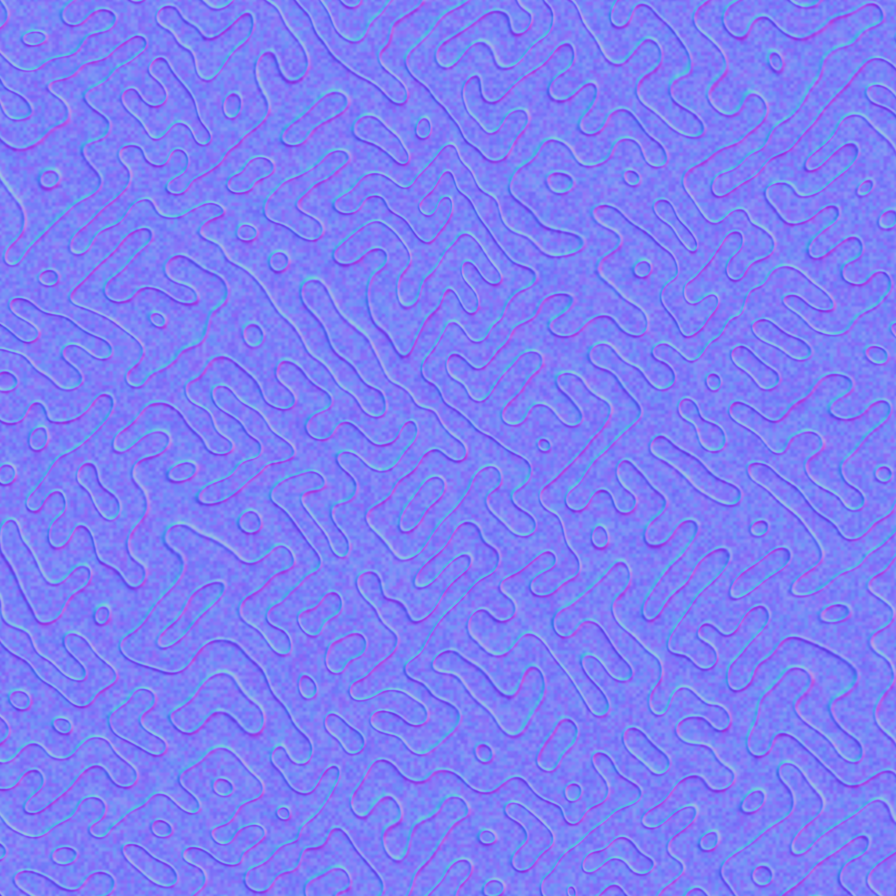
Reproduce this texture map procedurally as a Shadertoy shader.

```glsl
// Tangent-space normal map of a labyrinth of thin ridges on grainy leather.

const float CELLS = 30.0;            // maze cells across the canvas
const float NODE_SPREAD = 0.35;      // softness of a maze node, in cells
const float NODE_JITTER = 0.30;      // random shift of a node, in cells
const float CORNER_LEVEL = 1.4;      // strength of corners against centres
const float LANE_WIDTH = 0.707;      // spacing of neighbour ridges, in cells
const float WARP_CELLS = 7.0;        // slow bending of the lanes
const float WARP_AMOUNT = 0.045;
const float RIDGE_WIDTH = 0.0015;    // spread of the thin ridge
const float RIDGE_SLOPE = 0.92;
const float BANK_WIDTH = 0.0040;     // spread of the soft bank beside it
const float BANK_SLOPE = 0.11;
const float GRAIN_CELLS = 250.0;
const float GRAIN_SLOPE = 0.36;
const float DENT_CELLS = 110.0;
const float DENT_SLOPE = 0.09;
const vec2  TILT_GAIN = vec2(0.70, 1.0);
const float TILT_SHEAR = -0.13;      // sideways tilt added by upward tilt
const vec3  FLAT_COLOUR = vec3(0.494, 0.499, 0.973);

vec2 hash2(vec2 p) {
    vec3 q = fract(p.xyx * vec3(0.1031, 0.1030, 0.0973));
    q += dot(q, q.yzx + 33.33);
    return fract((q.xx + q.yz) * q.zy);
}

// Smooth noise with two independent components in -0.5..0.5
vec2 noise2(vec2 p) {
    vec2 cell = floor(p), f = fract(p);
    f = f * f * (3.0 - 2.0 * f);
    vec2 low  = mix(hash2(cell), hash2(cell + vec2(1, 0)), f.x);
    vec2 high = mix(hash2(cell + vec2(0, 1)), hash2(cell + vec2(1, 1)), f.x);
    return mix(low, high, f.y) - 0.5;
}

float bell(float x) {
    return exp(-0.5 * x * x);
}

// Gaussian node: xy = gradient, z = value
vec3 node(vec2 offset, float level) {
    float value = level * bell(length(offset) / NODE_SPREAD);
    return vec3(-offset * value / (NODE_SPREAD * NODE_SPREAD), value);
}

// Checkerboard of high and low corners; random cell centres join
// either the high or the low pair, so that contours never cross
vec3 labyrinth(vec2 p) {
    vec2 base = floor(p);
    vec3 field = vec3(0.0);
    for (int j = -1; j <= 2; j++)
    for (int i = -1; i <= 2; i++) {
        vec2 id = base + vec2(i, j);
        vec2 shift = NODE_JITTER * (hash2(id + 211.0) - 0.5);
        float corner = CORNER_LEVEL * (1.0 - 2.0 * mod(id.x + id.y, 2.0));
        field += node(p - id - shift, corner);
        vec2 rnd = hash2(id + 57.0);
        vec2 centreShift = NODE_JITTER * (hash2(id + 433.0) - 0.5);
        float centre = (rnd.x < 0.5 ? -1.0 : 1.0) * mix(0.9, 1.2, rnd.y);
        field += node(p - id - 0.5 - centreShift, centre);
    }
    return field;
}

void mainImage(out vec4 fragColor, in vec2 fragCoord) {
    float size = min(iResolution.x, iResolution.y);
    vec2 p = fragCoord / size;

    // Signed distance to the nearest contour and its direction
    vec2 warped = p + WARP_AMOUNT * noise2(p * WARP_CELLS + 5.0);
    vec3 field = labyrinth(warped * CELLS + 40.0);
    float k = 3.14159 / LANE_WIDTH;
    float steepness = length(field.xy);
    float dist = atan(field.z * k, steepness + 0.001) / (k * CELLS);
    vec2 across = field.xy / (steepness + 0.1);

    // Slopes of the ridge and of the step between the two levels
    float width = max(RIDGE_WIDTH, 0.7 / size);
    float x = dist / width;
    float slope = -RIDGE_SLOPE * x * bell(x) + BANK_SLOPE * bell(dist / BANK_WIDTH);
    vec2 tilt = -slope * across;

    // Fine grain and shallow dents
    tilt += GRAIN_SLOPE * noise2(p * GRAIN_CELLS);
    tilt += DENT_SLOPE * noise2(p * DENT_CELLS + 71.0);
    tilt = tilt * TILT_GAIN + vec2(TILT_SHEAR * tilt.y, 0.0);

    // Encode the normal as colour
    vec3 normal = normalize(vec3(tilt, 1.0));
    fragColor = vec4(FLAT_COLOUR + 0.5 * (normal - vec3(0, 0, 1)), 1.0);
}
```
